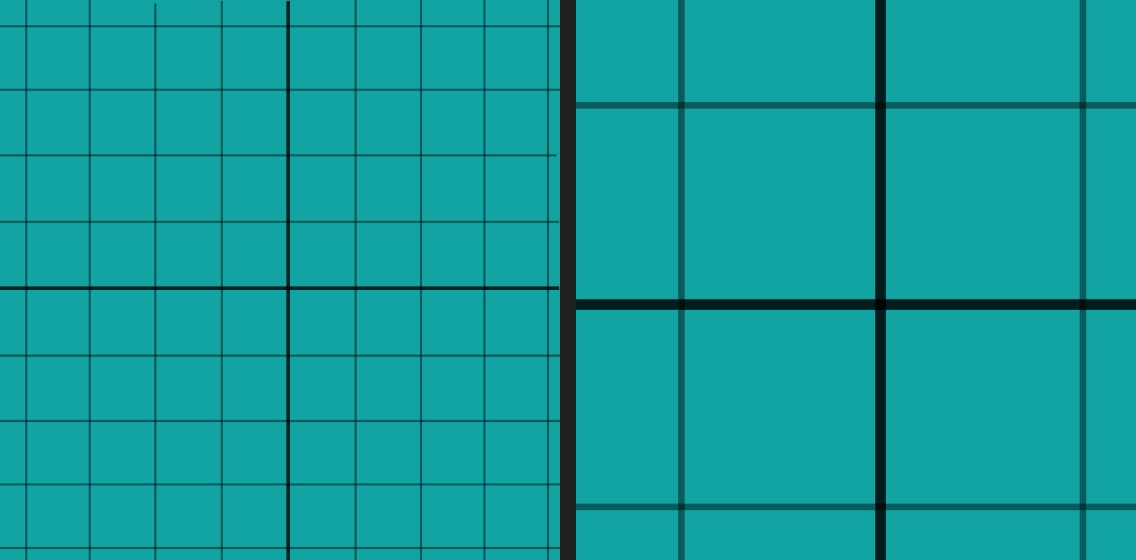
Left, the full canvas; right, a detail of the centre.
This pattern is drawn by a Shadertoy shader. Its source:

```glsl
// Teal graph paper with slightly uneven thin ruling and two heavy axes.

// Drift of each ruled line from perfectly even spacing; zero at the axis.
vec2 ruleDrift(vec2 index) {
    vec2 s = sin(index * 0.7854), c = cos(index * 0.7854);
    return 0.0043 * s + c * (0.00316 - 0.00098 * c - 0.00218 * c * c);
}

void mainImage(out vec4 fragColor, in vec2 fragCoord) {
    vec2 pixel = 1.0 / iResolution.xy;
    vec2 uv = fragCoord * pixel;
    vec2 page = vec2(uv.x, 1.0 - uv.y);

    // Nearest line in each direction, numbered from the axes
    vec2 index = round((page - 0.5146) / 0.11645);
    vec2 lineDist = abs(page - 0.5146 - index * 0.11645 - ruleDrift(index));
    vec2 isAxis = vec2(equal(index, vec2(0.0)));

    // Line coverage with edges smoothed over one pixel
    vec2 halfWidth = mix(vec2(0.00195), vec2(0.0032), isAxis);
    vec2 ink = clamp((halfWidth - lineDist) / pixel + 0.5, 0.0, 1.0);

    // A few lines stop short of the top or right border
    vec2 fromEnd = vec2(page.y, 1.0 - page.x);
    vec2 gap = 0.0015 * step(-2.0, index) * step(index, vec2(0.0))
             + 0.0047 * vec2(equal(index, vec2(-2.0)));
    ink *= clamp((fromEnd - gap) / pixel.yx + 0.5, 0.0, 1.0);

    // Translucent ink darkens where lines cross
    vec2 shade = mix(vec2(1.0), mix(vec2(0.56), vec2(0.17), isAxis), ink);
    fragColor = vec4(vec3(0.07, 0.64, 0.64) * shade.x * shade.y, 1.0);
}
```
